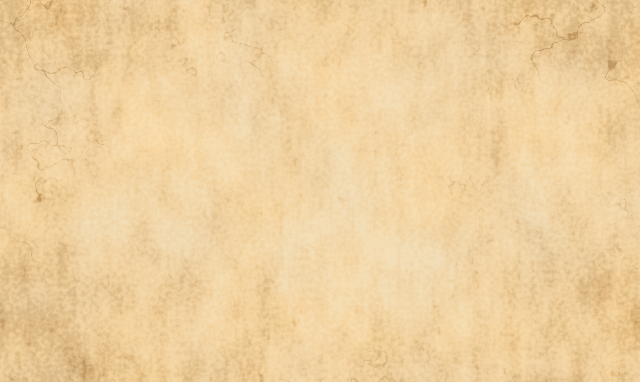
A Shadertoy shader for this texture:

```glsl
// Draws aged parchment: mottled cream paper with ochre stains, fibres and hairline cracks.

const vec3 UMBER = vec3(0.76, 0.60, 0.38);
const vec3 TAN   = vec3(0.875, 0.735, 0.525);
const vec3 SAND  = vec3(0.925, 0.797, 0.595);
const vec3 CREAM = vec3(0.950, 0.832, 0.640);
const vec3 IVORY = vec3(0.957, 0.868, 0.705);
const vec3 WARMTH = vec3(0.007, -0.001, -0.013);

vec2 hash2(vec2 p) {
    vec3 q = fract(p.xyx * vec3(0.1031, 0.1030, 0.0973));
    q += dot(q, q.yzx + 33.33);
    return fract((q.xx + q.yz) * q.zy);
}

float slope(vec2 cell, vec2 offset) {
    float angle = 6.2832 * hash2(cell).x;
    return dot(vec2(cos(angle), sin(angle)), offset);
}

float gradientNoise(vec2 p) {
    vec2 i = floor(p), f = fract(p);
    vec2 u = f * f * f * (f * (f * 6.0 - 15.0) + 10.0);
    vec2 e = vec2(0.0, 1.0);
    float low  = mix(slope(i, f), slope(i + e.yx, f - e.yx), u.x);
    float high = mix(slope(i + e.xy, f - e.xy), slope(i + e.yy, f - e.yy), u.x);
    return mix(low, high, u.y);
}

// Layered noise, scaled to a spread of about one.
float fbm(vec2 p, int octaves) {
    float sum = 0.0, amplitude = 3.5;
    for (int k = 0; k < octaves; k++) {
        sum += amplitude * gradientNoise(p);
        p = 2.0 * p + vec2(17.3, 41.7);
        amplitude *= 0.5;
    }
    return sum;
}

// Gap between the two nearest cell centres: zero on the cell borders.
float cellBorder(vec2 p) {
    vec2 i = floor(p), f = fract(p);
    float nearest = 9.0, second = 9.0;
    for (int y = -1; y <= 1; y++)
    for (int x = -1; x <= 1; x++) {
        vec2 g = vec2(x, y);
        float d = length(g + hash2(i + g + 60.0) - f);
        second = min(second, max(nearest, d));
        nearest = min(nearest, d);
    }
    return second - nearest;
}

// Branching hairlines along crooked cell borders.
float cracks(vec2 p, float scale, float width) {
    vec2 q = p * scale;
    vec2 bend = vec2(fbm(q * 1.7 + 31.0, 4), fbm(q * 1.7 + 77.0, 4));
    float gap = cellBorder(q + 0.16 * bend);
    return 1.0 - smoothstep(0.0, 2.0 * width * scale, gap);
}

// Colour ramp from dark stain to pale paper.
vec3 paperColor(float tone) {
    vec3 c = mix(UMBER, TAN, smoothstep(-3.4, -1.5, tone));
    c = mix(c, SAND, smoothstep(-1.7, -0.5, tone));
    c = mix(c, CREAM, smoothstep(-0.8, 0.4, tone));
    return mix(c, IVORY, smoothstep(0.1, 1.8, tone));
}

void mainImage(out vec4 fragColor, in vec2 fragCoord) {
    vec2 p = fragCoord / iResolution.y;
    vec2 centered = 2.0 * fragCoord / iResolution.xy - 1.0;
    float rim = smoothstep(0.45, 1.35, length(centered) + 0.07 * fbm(p * 3.0 + 9.0, 3));

    // Broad clouds, upright mottling, fibres and fine grain
    float clouds  = fbm(p * 2.6 + 5.0, 4);
    float mottle  = fbm(p * vec2(15.0, 10.0) + 23.0, 4);
    float streaks = fbm(p * vec2(34.0, 6.0) + 51.0, 3);
    float grain   = fbm(p * 85.0 + 13.0, 2);
    float tone = 0.35 + 0.42 * clouds + 0.36 * mottle + 0.22 * streaks + 0.36 * grain;

    // Pale worn patch below the centre, darker towards the rim
    vec2 worn = (centered - vec2(0.02, -0.36)) * vec2(1.0, 1.6);
    tone += 0.55 * exp(-9.0 * dot(worn, worn)) - 1.15 * rim;

    // Small rusty specks gathered in patches
    float patches = smoothstep(-0.4, 1.4, fbm(p * 3.5 + 88.0, 2) + rim);
    float specks = smoothstep(1.2, 2.6, fbm(p * vec2(30.0, 22.0) + 3.0, 3));
    tone -= 1.5 * specks * patches;

    // Broken cracks, strongest near the rim
    float wear = smoothstep(-0.1, 1.5, fbm(p * 2.8 + 64.0, 3) + 0.8 * rim);
    tone -= (1.0 + 0.9 * rim) * wear * cracks(p, 3.2, 0.0042);
    tone -= 0.65 * wear * cracks(p + 7.0, 8.0, 0.0032);

    // Drift between greyish and ochre paper
    float warmth = 0.7 * fbm(p * 4.0 + 35.0, 4) + 0.5 * specks;
    fragColor = vec4(paperColor(tone) + WARMTH * warmth, 1.0);
}
```
